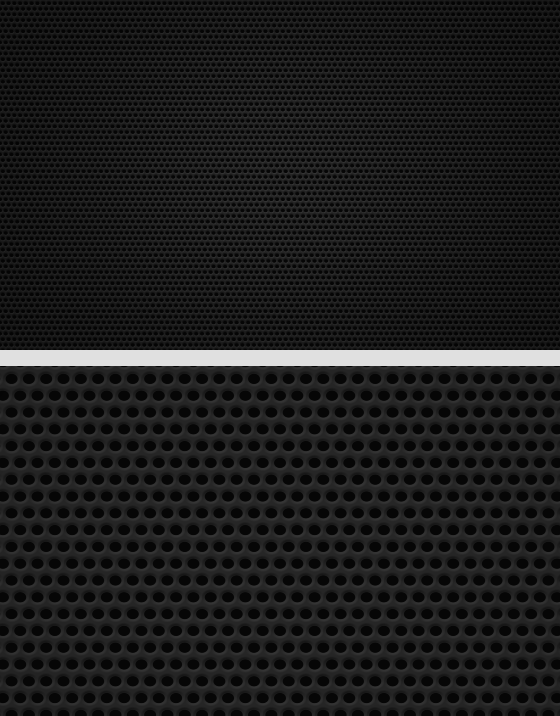
Top: the whole. Bottom: its middle third, enlarged.
Give the GLSL for this pattern, as a WebGL 1 fragment shader.

```glsl
precision highp float;
// Dark perforated metal sheet: staggered rows of small oval holes, each with
// a bevel lit on its lower lip, under a soft glow that fades to the edges.
// Holes come from one repeated cell, shaded by the distance to its rim.

#define COLUMNS 97.0
#define ROWS 62.5
#define ROW_PHASE 0.1
#define HOLE_RADIUS 0.31
#define HOLE_STRETCH vec2(0.9, 1.06)
#define BEVEL_WIDTH 0.13
#define BEVEL_LIGHT 0.06
#define SHEET_CENTER vec3(0.150)
#define SHEET_EDGE vec3(0.082)
#define HOLE_COLOR vec3(0.018)
#define GLOW_FALLOFF vec2(1.9, 1.5)
#define LIGHT_DIRECTION vec2(0.35, -0.94)

uniform vec2 u_resolution;

// Offset from the nearest hole centre, in column pitches; y points up.
vec2 holeOffset(vec2 uv, float rowPitch) {
  float fromTop = (1.0 - uv.y) * ROWS - ROW_PHASE;
  float row = floor(fromTop);
  float stagger = 0.5 * mod(row, 2.0);
  float x = fract(uv.x * COLUMNS + stagger) - 0.5;
  float y = (0.5 - fract(fromTop)) * rowPitch;
  return vec2(x, y);
}

// Light strength over the whole sheet, 1 in the middle.
float sheetGlow(vec2 uv) {
  vec2 q = (uv - 0.5) * GLOW_FALLOFF;
  return exp(-1.6 * dot(q, q));
}

void main() {
  vec2 uv = gl_FragCoord.xy / u_resolution;
  float rowPitch = COLUMNS * u_resolution.y / (u_resolution.x * ROWS);
  float pixel = COLUMNS / u_resolution.x;

  vec2 offset = holeOffset(uv, rowPitch) * HOLE_STRETCH;
  float radius = length(offset);
  float rimDistance = radius - HOLE_RADIUS;
  float glow = sheetGlow(uv);

  // Bevel: bright on the lip that faces the light, shaded opposite
  float facing = dot(offset, LIGHT_DIRECTION) / max(radius, 0.001);
  float bevelDistance = abs(rimDistance - 0.5 * BEVEL_WIDTH);
  float bevel = 1.0 - smoothstep(0.0, BEVEL_WIDTH + 0.5 * pixel, bevelDistance);

  vec3 sheet = mix(SHEET_EDGE, SHEET_CENTER, glow);
  sheet += BEVEL_LIGHT * bevel * facing * mix(0.6, 1.0, glow);

  // Hole, with a faint lift in its depth under the glow
  vec3 hole = HOLE_COLOR * mix(0.8, 1.3, glow);
  float solid = smoothstep(-0.6 * pixel, 0.6 * pixel, rimDistance);

  gl_FragColor = vec4(mix(hole, sheet, solid), 1.0);
}
```
